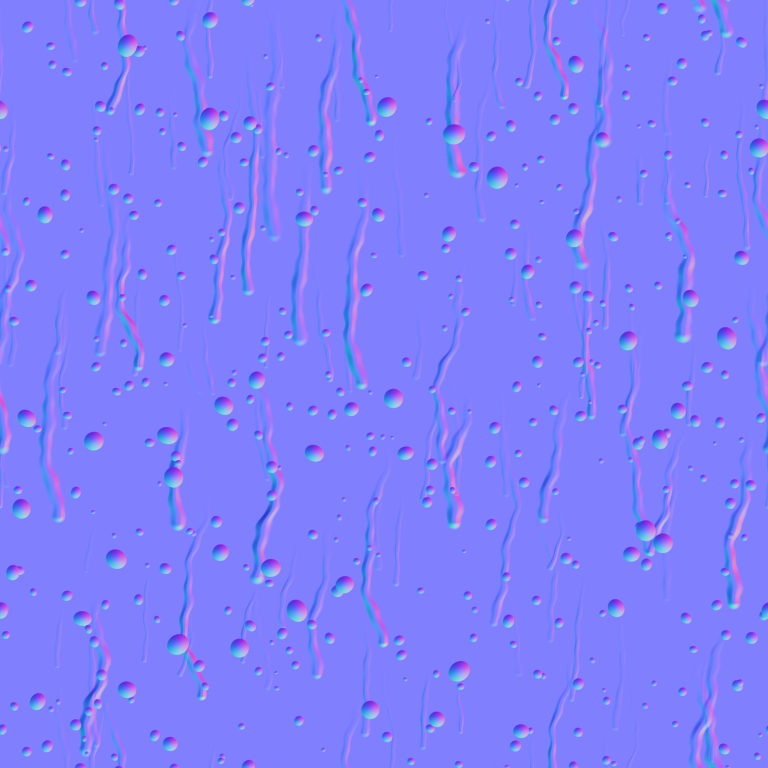
This texture map is drawn by a WebGL 2 fragment shader. Its source:

```glsl
#version 300 es
precision highp float;
// Tangent-space normal map of a wet pane: round droplets and meandering runs of water.

uniform vec2 u_resolution;
out vec4 outColor;

const float TAU = 6.2831853;
const float EDGE_SOFTNESS = 0.0012;

// Four random values per cell; cells wrap so the map tiles.
vec4 hashCell(vec2 cell, vec2 grid, float seed) {
    vec2 wrapped = mod(cell, grid) + seed;
    vec4 h = fract(wrapped.xyxy * vec4(0.1031, 0.1030, 0.0973, 0.1099));
    h += dot(h, h.wzxy + 33.33);
    return fract((h.xxyz + h.yzzw) * h.zywx);
}

// Layered sines: sideways drift of a run at height y above its head.
float meander(float y, float phase, float amount) {
    float bend = sin(y * 19.0 + phase * TAU) - sin(phase * TAU);
    float kink = 0.3 * sin(y * 57.0 + phase * 31.0);
    float ripple = 0.09 * sin(y * 175.0 + phase * 57.0);
    return amount * (bend + kink + ripple);
}

// Outward slope of one run: rounded head at y = 0, thinning and fading upwards.
vec2 runSlope(vec2 p, float len, float width, float phase, float drift) {
    float along = clamp(p.y / len, 0.0, 1.0);
    float stride = 0.002;
    float y = max(p.y, 0.0);
    float lean = (meander(y + stride, phase, drift) - meander(y, phase, drift)) / stride;
    float swell = 1.0 + 0.15 * sin(p.y * 80.0 + phase * 40.0)
                      + 0.08 * sin(p.y * 260.0 + phase * 77.0);
    float halfWidth = width * mix(1.0, 0.7, along) * swell;

    vec2 q = vec2(p.x - meander(y, phase, drift), min(p.y, 0.0)) / halfWidth;
    float r = length(q);
    float rim = smoothstep(0.05, 0.6, r) * (1.0 - smoothstep(0.65, 1.2, r));
    float fade = 1.0 - smoothstep(0.25, 1.0, along);
    float lopsided = 1.0 + 0.5 * sin(phase * 91.0 + p.y * 24.0) * clamp(q.x, -1.0, 1.0);
    float patchy = 1.0 + 0.25 * sin(p.y * 130.0 + phase * 63.0);
    vec2 slope = q / max(r, 0.001) * rim * fade * lopsided * patchy;
    slope.y -= slope.x * lean;
    return slope;
}

// Sum of scattered runs, at most one per grid cell.
vec2 runLayer(vec2 p, vec2 grid, float seed, float chance,
              vec2 lengths, vec2 widths, vec2 strengths, float drift) {
    vec2 home = floor(p * grid);
    vec2 total = vec2(0.0);
    for (int j = -1; j <= 1; j++) {
        for (int i = -1; i <= 1; i++) {
            vec2 cell = home + vec2(i, j);
            vec4 place = hashCell(cell, grid, seed);
            vec4 shape = hashCell(cell, grid, seed + 37.0);
            if (place.z > chance) continue;
            vec2 head = (cell + place.xy) / grid;
            float len = mix(lengths.x, lengths.y, shape.x);
            float width = mix(widths.x, widths.y, shape.y);
            float strength = mix(strengths.x, strengths.y, shape.z);
            total += strength * runSlope(p - head, len, width, shape.w,
                                         drift * (0.4 + place.w));
        }
    }
    return total;
}

// Scattered domes, at most one per grid cell, laid over the slope below.
vec2 dropLayer(vec2 base, vec2 p, float count, float seed, float chance,
               vec2 radii, float steepness) {
    vec2 grid = vec2(count);
    vec2 home = floor(p * grid);
    vec2 slope = base;
    for (int j = -1; j <= 1; j++) {
        for (int i = -1; i <= 1; i++) {
            vec2 cell = home + vec2(i, j);
            vec4 place = hashCell(cell, grid, seed);
            vec4 shape = hashCell(cell, grid, seed + 61.0);
            if (place.z > chance) continue;
            float radius = mix(radii.x, radii.y, shape.x);
            vec2 q = (p - (cell + place.xy) / grid) / radius;
            vec2 axis = vec2(cos(shape.y * TAU), sin(shape.y * TAU));
            q += axis * dot(q, axis) * 0.25 * shape.z;
            float r = length(q);
            float soft = EDGE_SOFTNESS / radius;
            float cover = 1.0 - smoothstep(1.0 - soft, 1.0 + soft, r);
            slope = mix(slope, q * steepness, cover);
        }
    }
    return slope;
}

// Pack a slope into colour; the green axis points down.
vec3 encodeNormal(vec2 slope) {
    vec3 n = normalize(vec3(slope, 1.0));
    return 0.5 + 0.5 * n * vec3(1.0, -1.0, 1.0);
}

void main() {
    vec2 p = gl_FragCoord.xy / u_resolution.y;

    // Faint thin streaks, then the heavier runs
    vec2 slope = runLayer(p, vec2(19.0, 4.0), 11.0, 0.85,
                          vec2(0.07, 0.22), vec2(0.003, 0.0055), vec2(0.1, 0.4), 0.009);
    slope += runLayer(p, vec2(13.0, 3.0), 5.0, 0.95,
                      vec2(0.16, 0.33), vec2(0.006, 0.0098), vec2(0.4, 1.05), 0.012);

    // Specks, small beads and large drops
    slope = dropLayer(slope, p, 36.0, 23.0, 0.08, vec2(0.0022, 0.004), 0.8);
    slope = dropLayer(slope, p, 26.0, 71.0, 0.37, vec2(0.004, 0.0078), 1.0);
    slope = dropLayer(slope, p, 13.0, 47.0, 0.36, vec2(0.0085, 0.0148), 1.1);

    outColor = vec4(encodeNormal(slope), 1.0);
}
```
